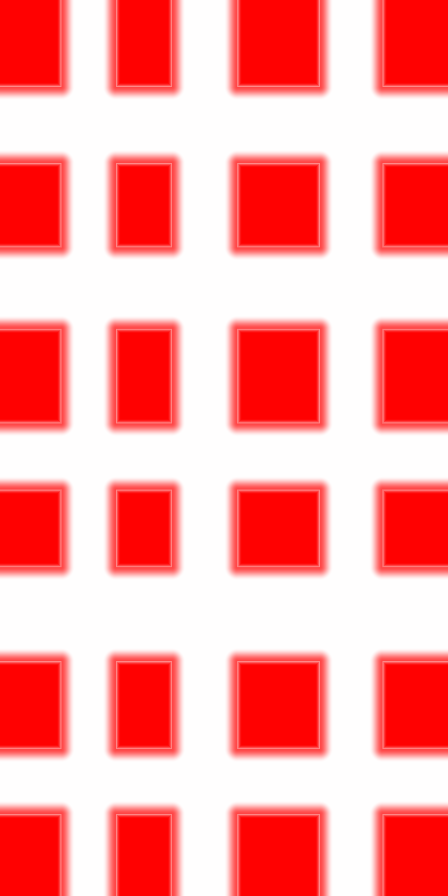
This pattern is drawn by a Shadertoy shader. Its source:

```glsl
// Uneven grid of red blocks with a thin pale rim and a soft red glow on white
#define RED vec3(1.0, 0.005, 0.005)
#define WHITE vec3(1.0, 0.995, 0.995)
#define GLOW_WIDTH 0.030   // reach of the outer glow, in canvas widths
#define GLOW_START 0.27    // whiteness of the glow where it meets the block
#define RIM_WIDTH 0.0105   // reach of the pale rim into the block
#define RIM_PEAK 0.65      // whiteness of the rim at the block edge
#define COLUMNS 4
#define ROWS 6

// Start and end of each column and row, in canvas widths from the lower left
const vec2 columnSpan[COLUMNS] = vec2[](
    vec2(-0.1, 0.137), vec2(0.259, 0.384), vec2(0.530, 0.714), vec2(0.854, 1.1));
const vec2 rowSpan[ROWS] = vec2[](
    vec2(-0.1, 0.183), vec2(0.328, 0.524), vec2(0.734, 0.907),
    vec2(1.055, 1.266), vec2(1.448, 1.636), vec2(1.806, 2.1));

// Signed distance along one axis to a span, negative inside
float spanDistance(float x, vec2 span) {
    return max(span.x - x, x - span.y);
}

// Signed distance to the nearest block of the grid
float blockDistance(vec2 p) {
    vec2 q = vec2(1e3);
    for (int i = 0; i < COLUMNS; i++) q.x = min(q.x, spanDistance(p.x, columnSpan[i]));
    for (int i = 0; i < ROWS; i++) q.y = min(q.y, spanDistance(p.y, rowSpan[i]));
    return length(max(q, 0.0)) + min(max(q.x, q.y), 0.0);
}

void mainImage(out vec4 fragColor, in vec2 fragCoord) {
    vec2 p = fragCoord / iResolution.xy * vec2(1.0, 2.0);
    float pixel = 1.0 / iResolution.x;
    float d = blockDistance(p);

    // Whiteness on either side of the edge
    float rim = clamp(1.0 + d / RIM_WIDTH, 0.0, 1.0);
    float inside = RIM_PEAK * rim * rim;
    float outside = mix(GLOW_START, 1.0, smoothstep(0.0, GLOW_WIDTH, d));

    // Antialiased join of block and glow
    float edge = smoothstep(-0.5 * pixel, 0.5 * pixel, d);
    fragColor = vec4(mix(RED, WHITE, mix(inside, outside, edge)), 1.0);
}
```
